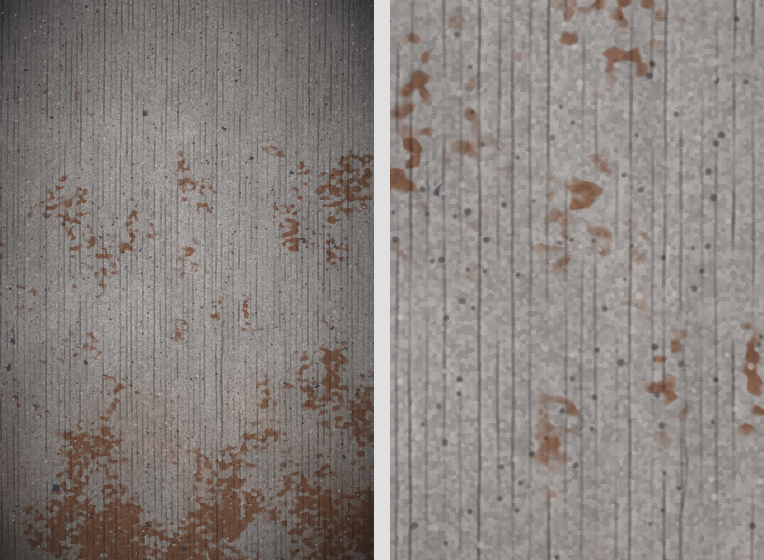
Left, the full canvas; right, a detail of the centre.
Reproduce this texture procedurally as a Shadertoy shader.

```glsl
const float GROOVES = 66.0;
const vec3 CONCRETE = vec3(1.0, 0.972, 0.958);
const vec3 RUST = vec3(0.76, 0.49, 0.35);
const vec3 STAIN = vec3(0.90, 0.78, 0.70);
const vec3 TAR = vec3(0.42, 0.44, 0.49);
const vec3 CHIP = vec3(0.77, 0.76, 0.73);

vec2 hash2(vec2 p) {
    vec3 q = fract(vec3(p.xyx) * vec3(0.1031, 0.1030, 0.0973));
    q += dot(q, q.yzx + 33.33);
    return fract((q.xx + q.yz) * q.zy);
}

// Nearest cell: x = distance, y = random id, z = second random value
vec3 cellNearest(vec2 p) {
    vec2 base = floor(p);
    vec3 best = vec3(9.0, 0.0, 0.0);
    for (int j = -1; j <= 1; j++)
    for (int i = -1; i <= 1; i++) {
        vec2 cell = base + vec2(i, j);
        float d = length(cell + 0.15 + 0.7 * hash2(cell) - p);
        if (d < best.x) best = vec3(d, hash2(cell + 71.0));
    }
    return best;
}

// Smoothly blended cell values, 0..1
float cellBlend(vec2 p) {
    vec2 base = floor(p);
    float sum = 0.0, total = 0.0;
    for (int j = -1; j <= 1; j++)
    for (int i = -1; i <= 1; i++) {
        vec2 cell = base + vec2(i, j);
        vec2 d = cell + hash2(cell) - p;
        float w = exp(-5.0 * dot(d, d));
        sum += w * hash2(cell + 37.0).x;
        total += w;
    }
    return sum / total;
}

// Scattered dots: share = fraction of cells filled, radius in cell units
float dots(vec2 p, float share, float radius, float soft) {
    vec3 c = cellNearest(p);
    float r = radius * mix(0.45, 1.0, c.z);
    return step(1.0 - share, c.y) * (1.0 - smoothstep(r - soft, r + soft, c.x));
}

float wobble(float y, float phase) {
    return 0.6 * sin(y * 9.0 + phase) + 0.3 * sin(y * 31.0 + phase * 2.3)
         + 0.2 * sin(y * 83.0 + phase * 4.1);
}

float band(float y, float centre, float width) {
    float d = (y - centre) / width;
    return exp(-d * d);
}

// Dark scratch in x, light lip in y
vec2 groove(float x, float y, float aa) {
    float id = floor(x);
    vec2 rnd = hash2(vec2(id, 5.0));
    float d = fract(x) - 0.5 - 0.3 * (rnd.x - 0.5) - 0.07 * wobble(y, rnd.y * 40.0);
    float wear = cellBlend(vec2(id * 3.7, y * 16.0));
    float depth = mix(0.3, 1.0, rnd.y) * smoothstep(0.1, 0.65, wear);
    float dark = 1.0 - smoothstep(0.03, 0.1 + aa, abs(d));
    float lip = 1.0 - smoothstep(0.04, 0.12 + aa, abs(d - 0.24));
    return vec2(dark, lip) * depth;
}

float rustCover(vec2 p, float height, float x) {
    float patches = 0.6 * cellBlend(p * vec2(9.0, 12.0) + 4.0)
                  + 0.4 * cellBlend(p * vec2(30.0, 7.0) + 19.0);
    float bias = 0.27 * (1.0 - smoothstep(0.0, 0.4, height))
               + 0.15 * band(height, 0.66, 0.045)
               + 0.03 * band(height, 0.5, 0.12)
               - 0.16 * smoothstep(0.68, 0.8, height);
    float flecks = cellBlend(vec2(x * 1.3, p.y * 105.0)) - 0.5;
    return smoothstep(0.0, 0.27, patches + bias + 0.6 * flecks - 0.73);
}

void mainImage(out vec4 fragColor, in vec2 fragCoord) {
    vec2 uv = fragCoord / iResolution.xy;
    vec2 p = fragCoord / iResolution.x;
    float pixel = 1.0 / iResolution.x;
    float x = p.x * GROOVES + 0.25 * sin(p.y * 2.3);

    // Light falloff and broad mottling
    vec2 c = uv - vec2(0.5, 0.5);
    float r2 = dot(c, c);
    float shade = max(0.625 - 0.58 * r2 - 0.5 * r2 * r2, 0.22);
    shade *= 1.0 + 0.09 * (cellBlend(p * vec2(5.0, 9.0)) - 0.5)
                 + 0.07 * (cellBlend(p * vec2(40.0, 5.0)) - 0.5);
    vec3 color = CONCRETE * shade;

    // Rust and its wider brown halo
    float halo = (1.0 - smoothstep(0.0, 0.45, uv.y)) * cellBlend(p * vec2(8.0, 6.0) + 50.0);
    color *= mix(vec3(1.0), STAIN, halo);
    color = mix(color, RUST * shade, 0.8 * rustCover(p, uv.y, x));

    // Brushed grooves and one wandering crack
    vec2 cut = groove(x, p.y, GROOVES * pixel);
    color *= 1.0 - 0.27 * cut.x + 0.05 * cut.y;
    float crack = abs(p.x - 0.595 - 0.006 * wobble(p.y, 1.0));
    crack = 1.0 - smoothstep(0.0, 0.002 + pixel, crack);
    color *= 1.0 - 0.22 * crack * band(uv.y, 0.33, 0.13);

    // Sand grain, pits and pale chips
    float grain = cellNearest(p * 240.0).y - 0.5;
    color *= 1.0 + 0.17 * grain + 0.08 * (cellBlend(p * 110.0) - 0.5);
    color *= 1.0 - 0.35 * dots(p * 75.0 + 9.0, 0.08, 0.24, 0.12);
    color = mix(color, CHIP * (shade + 0.4), 0.6 * dots(p * 62.0, 0.07, 0.2, 0.1));
    color = mix(color, CHIP * (shade + 0.15), 0.5 * dots(p * 22.0 + 30.0, 0.04, 0.17, 0.06));

    // Ragged tar spots
    vec2 ragged = p + 0.011 * (vec2(cellBlend(p * 130.0), cellBlend(p * 130.0 + 60.0)) - 0.5);
    float tar = max(dots(ragged * 9.0 + 2.0, 0.1, 0.085, 0.025),
                    dots(ragged * 24.0 + 7.0, 0.03, 0.12, 0.05));
    color = mix(color, TAR * shade, 0.85 * tar);

    fragColor = vec4(clamp(color, 0.0, 1.0), 1.0);
}
```
